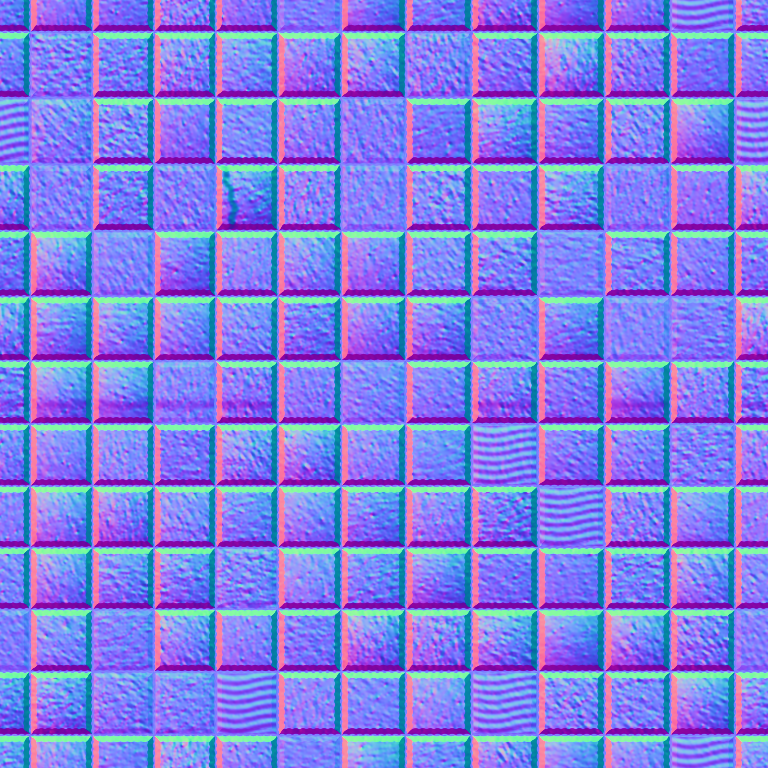
This texture map is drawn by a Shadertoy shader. Its source:

```glsl
// Tangent-space normal map of a 12 by 12 wall of square bevelled tiles.
// Slopes from bevels, pillowing and cellular grain are summed, then the
// normalised surface direction is packed into red, green and blue.

#define TILES 12.0      // repeats across and down
#define GROUT 0.018     // half width of the joint, in tiles
#define BEVEL 0.082     // width of the sloped rim, in tiles
#define RIM_SLOPE 3.2   // steepness of the rim
#define PILLOW 1.0      // strongest bulge of a tile face
#define GRAIN 0.40      // strength of the fine relief
#define PITS 0.85       // strength of the scattered pits
#define FLAT_SHARE 0.18 // share of tiles that lost their rim
#define RARE_SHARE 0.02 // share of rippled, and of cracked, tiles
#define SEAM 0.55       // strength of the faint horizontal seam

const float TAU = 6.2832;

float hash(vec2 p) {
    vec3 q = fract(p.xyx * vec3(0.1031, 0.1030, 0.0973));
    q += dot(q, q.yzx + 33.33);
    return fract((q.x + q.y) * q.z);
}

mat2 rotation(float a) {
    float c = cos(a), s = sin(a);
    return mat2(c, s, -s, c);
}

// Analytic gradient of soft bumps, one at a random point of each cell
vec2 bumpSlope(vec2 p, float sharpness, float density) {
    vec2 cell = floor(p), slope = vec2(0.0);
    for (int j = -1; j <= 1; j++)
    for (int i = -1; i <= 1; i++) {
        vec2 c = cell + vec2(i, j);
        vec2 centre = c + vec2(hash(c + 3.7), hash(c + 51.3));
        vec2 d = p - centre;
        float height = 2.0 * hash(c + 91.1) - 1.0;
        height *= step(hash(c + 17.9), density);
        slope -= height * d * sqrt(sharpness) * 2.0 * exp(-sharpness * dot(d, d));
    }
    return slope;
}

// Rim coverage at a distance from the tile border
vec2 rim(vec2 d, float soft) {
    return smoothstep(GROUT - soft, GROUT + soft, d)
         * (1.0 - smoothstep(GROUT + BEVEL - soft, GROUT + BEVEL + soft, d));
}

// Rim slopes of the four sides, mitred at the corners
vec2 bevelSlope(vec2 f, float soft) {
    vec2 d = min(f, 1.0 - f);
    float mitre = smoothstep(-soft, soft, d.y - d.x);
    vec2 side = vec2(f.x < 0.5 ? 1.0 : -1.0, f.y < 0.5 ? -1.0 : 1.0);
    return side * rim(d, soft) * vec2(mitre, 1.0 - mitre);
}

void mainImage(out vec4 fragColor, in vec2 fragCoord) {
    vec2 uv = fragCoord / iResolution.xy;
    float soft = 0.7 * TILES / iResolution.y;

    // Slightly uneven grid that still wraps at the canvas border
    vec2 drift = vec2(0.062, 0.062) + 0.076 * cos(TAU * (uv - vec2(0.45, 0.55)));
    vec2 grid = uv * TILES + drift + vec2(-0.47, -0.5);
    vec2 id = mod(floor(grid), TILES);
    vec2 f = fract(grid);

    // Wear of this tile
    float kind = hash(id + 7.3);
    float rippled = step(kind, RARE_SHARE);
    float cracked = step(1.0 - RARE_SHARE, kind);
    float worn = step(kind, FLAT_SHARE + RARE_SHARE);
    float bulge = PILLOW * mix(0.25, 1.5, pow(hash(id + 23.1), 1.5));
    vec2 lean = vec2(hash(id + 31.7), hash(id + 47.9)) - 0.5;

    // Ragged rim
    vec2 wobble = 0.006 * sin(TAU * (f.yx * 9.0 + lean));
    vec2 edge = min(f, 1.0 - f);
    float face = smoothstep(GROUT, GROUT + 2.0 * soft, min(edge.x, edge.y));
    vec2 slope = RIM_SLOPE * mix(1.0, 0.1, worn) * bevelSlope(f + wobble, soft);

    // Bulging face with a random lean
    vec2 pillow = vec2(0.5 - f.x, f.y - 0.5) * bulge + 0.25 * lean;
    slope += face * pillow * mix(1.0, 0.35, worn);

    // Streaky grain, turned differently on every tile, and sparse pits
    mat2 turn = rotation(0.7 + 2.0 * lean.x);
    vec2 stretched = (turn * f) * vec2(8.0, 13.0) + id * 37.0;
    vec2 grain = transpose(turn) * (bumpSlope(stretched, 5.0, 1.0) * vec2(0.8, 1.3));
    grain += 0.7 * bumpSlope(f * 17.0 + id * 53.0, 5.0, 1.0);
    float roughness = GRAIN * mix(0.7, 1.6, hash(id + 63.7));
    slope += mix(0.3, 1.0, face) * roughness * grain * (1.0 - 0.6 * rippled);
    slope += face * PITS * (1.0 - worn) * bumpSlope(f * 8.0 + id * 29.0, 16.0, 0.3);

    // Rare ripples and cracks
    slope.y += face * rippled * 0.6 * sin(f.y * 42.0 + 2.0 * sin(f.x * 5.0));
    float crackX = 0.22 + 0.07 * sin(f.y * 5.0) + 0.02 * sin(f.y * 23.0);
    float crack = (f.x - crackX) / 0.05;
    slope.x -= face * cracked * 2.5 * exp(-crack * crack);

    // Faint seam across one row
    float seam = (uv.y - 0.473) / 0.006;
    slope.y -= face * SEAM * exp(-seam * seam) * step(0.4, hash(id + 77.7));

    vec3 normal = normalize(vec3(slope, 1.0));
    fragColor = vec4(0.5 + 0.5 * normal, 1.0);
}
```
